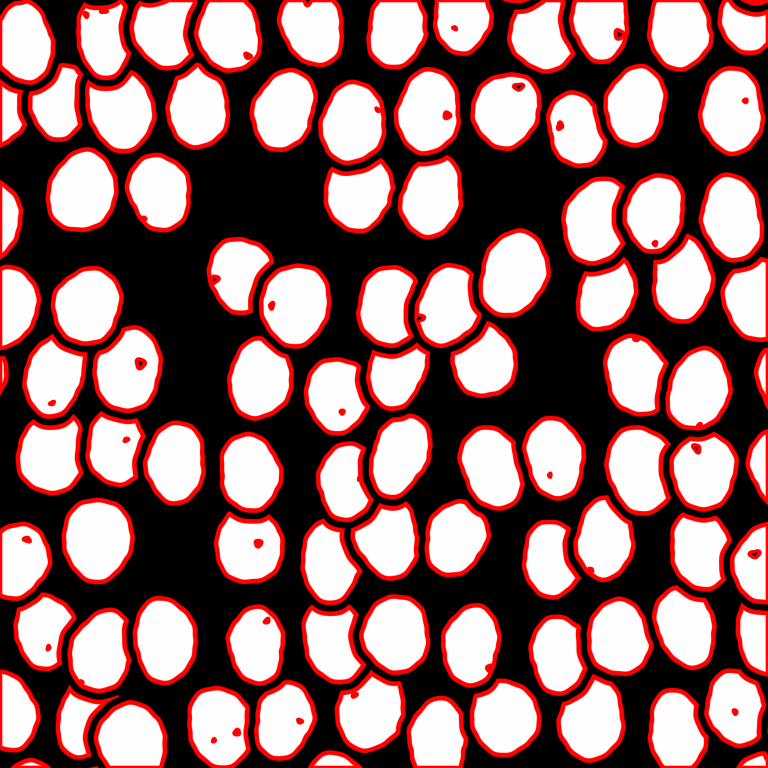
This pattern is drawn by a three.js fragment shader. Its source:

```glsl
// Packed white oval cells with red outlines, bites and small holes on black.
varying vec2 vUv;

const vec3 PAPER = vec3(1.0, 0.995, 0.995);
const vec3 OUTLINE = vec3(1.0, 0.005, 0.005);
const vec3 GROUND = vec3(0.003, 0.0, 0.0);

const vec2 SPACING = vec2(0.096, 0.113);    // lattice pitch
const vec2 JITTER = vec2(0.040, 0.046);     // full range of centre offsets
const vec2 RADII_MIN = vec2(0.035, 0.048);
const vec2 RADII_MAX = vec2(0.0445, 0.0565);
const float TILT = 0.75;                    // full range of tilt, radians
const float GAP = 0.0142;                   // between facing outline centres
const float HALF_LINE = 0.0030;
const float SOFT = 0.0010;                  // edge smoothing
const float EMPTY_SHARE = 0.05;
const float HOLE_SHARE = 0.30;
const float HOLE_MIN = 0.0015;
const float HOLE_MAX = 0.0062;
const float TAU = 6.28319;

vec2 hash2(vec2 id, float salt) {
  vec3 q = fract(vec3(id.xyx + salt * 7.31) * vec3(0.1031, 0.1030, 0.0973));
  q += dot(q, q.yzx + 33.33);
  return fract((q.xx + q.yz) * q.zy);
}

mat2 rotation(float a) {
  float c = cos(a), s = sin(a);
  return mat2(c, s, -s, c);
}

float ellipseDistance(vec2 p, vec2 r) {
  float k = length(p / r);
  return k * (k - 1.0) / max(length(p / (r * r)), 0.001);
}

// Slightly lumpy oval
float ovalDistance(vec2 p, vec2 r, vec2 phase) {
  float a = atan(p.y, p.x + 0.000001);
  float lumps = 0.0014 * sin(3.0 * a + TAU * phase.x)
              + 0.0009 * sin(5.0 * a + TAU * phase.y)
              + 0.0004 * sin(13.0 * a + TAU * (phase.x + phase.y));
  return ellipseDistance(p, r) + lumps;
}

// Union of up to two specks inside a cell
float holeDistance(vec2 p, vec2 r, vec2 id) {
  float d = 1.0;
  for (int k = 0; k < 2; k++) {
    float salt = 10.0 + 5.0 * float(k);
    vec2 pick = hash2(id, salt);
    vec2 place = hash2(id, salt + 1.0);
    vec2 shape = hash2(id, salt + 2.0);
    float a = TAU * place.x;
    vec2 q = p - 0.97 * sqrt(place.y) * r * vec2(cos(a), sin(a));
    q = rotation(TAU * shape.x) * q;
    float size = mix(HOLE_MIN, HOLE_MAX, pick.y * pick.y);
    float ripple = 0.15 * size * sin(3.0 * atan(q.y, q.x + 0.000001));
    float speck = length(q * vec2(1.0, mix(1.0, 1.5, shape.y))) - size + ripple;
    if (pick.x < HOLE_SHARE) d = min(d, speck);
  }
  return d;
}

// Cells are laid from the top down; each is bitten by those already laid.
float cellsDistance(vec2 p) {
  float bodies = 1.0;
  float shown = 1.0;
  float baseRow = floor(p.y / SPACING.y);
  for (int j = 1; j >= -1; j--) {
    float row = baseRow + float(j);
    float shift = hash2(vec2(row, 4.0), 3.0).x;
    float baseColumn = floor(p.x / SPACING.x - shift);
    for (int i = 1; i >= -1; i--) {
      vec2 id = vec2(baseColumn + float(i), row) + 40.0;
      vec2 pick = hash2(id, 1.0);
      if (pick.x < EMPTY_SHARE) continue;
      vec2 centre = (id - 40.0 + vec2(0.5 + shift, 0.5)) * SPACING;
      centre += JITTER * (hash2(id, 2.0) - 0.5);
      vec2 radii = mix(RADII_MIN, RADII_MAX, hash2(id, 4.0));
      vec2 q = rotation(TILT * (pick.y - 0.5)) * (p - centre);
      float cell = ovalDistance(q, radii, hash2(id, 5.0));
      cell = max(cell, GAP - bodies);
      bodies = min(bodies, cell);
      shown = min(shown, max(cell, -holeDistance(q, radii, id)));
    }
  }
  return shown;
}

void main() {
  float d = cellsDistance(vUv);

  // Close the outlines along the canvas border
  vec2 inset = min(vUv, 1.0 - vUv);
  d = max(d, -min(inset.x, inset.y));

  vec3 color = mix(PAPER, OUTLINE, smoothstep(-HALF_LINE - SOFT, -HALF_LINE + SOFT, d));
  color = mix(color, GROUND, smoothstep(HALF_LINE - SOFT, HALF_LINE + SOFT, d));
  gl_FragColor = vec4(color, 1.0);
}
```
